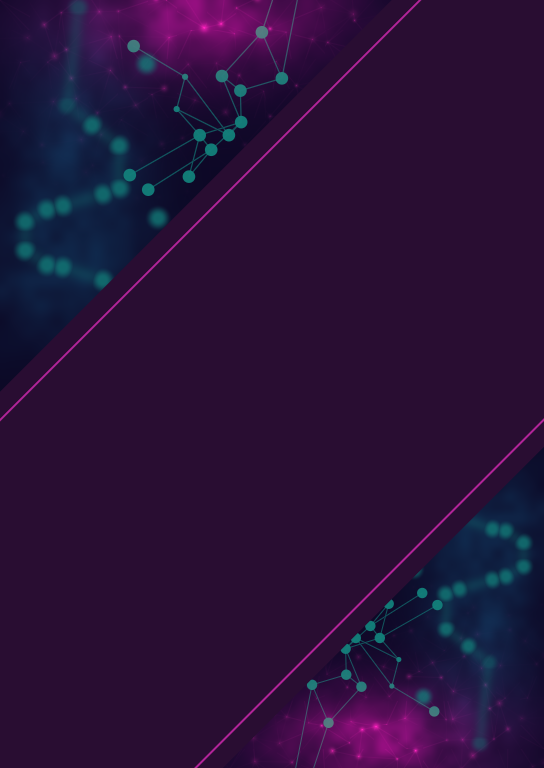
This background is drawn by a Shadertoy shader. Its source:

```glsl
// Plum page with two diagonal corner panels, each trimmed by a thin magenta line.
// The panels share one scene: navy haze, blurred teal discs, a pink mesh and
// a crisp node network; the lower panel is that scene turned around and shrunk.

const float ASPECT = 0.7083;
const float PANEL_TOP = 0.510, PANEL_LOW = 1.290;   // x + y at the panel edges
const float LINE_TOP = 0.547, LINE_LOW = 1.2546;    // x + y at the trim lines
const float LINE_HALF = 0.0013;
const vec2 TURN_ORIGIN = vec2(0.7089, 0.9758);
const float TURN_SCALE = 0.8245;
const float NODE_RADIUS = 0.0082, JOINT_RADIUS = 0.004, LINK_HALF = 0.0008;
const float MESH_CELLS = 26.0;
const vec2 PINK_CENTER = vec2(0.265, 0.018), PINK_SIZE = vec2(0.155, 0.072);

const vec3 PLUM = vec3(0.160, 0.050, 0.195);
const vec3 MAGENTA = vec3(0.70, 0.14, 0.60);
const vec3 NAVY = vec3(0.045, 0.030, 0.145);
const vec3 HAZE = vec3(0.02, 0.17, 0.20);
const vec3 TEAL = vec3(0.07, 0.50, 0.48);
const vec3 PINK = vec3(0.38, 0.02, 0.25);
const vec3 SPARK = vec3(0.75, 0.12, 0.45);

const int NODE_COUNT = 14;
const vec2 NODES[NODE_COUNT] = vec2[NODE_COUNT](
    vec2(.174, .060), vec2(.241, .100), vec2(.230, .142), vec2(.289, .099),
    vec2(.313, .118), vec2(.367, .102), vec2(.341, .042), vec2(.314, .159),
    vec2(.298, .176), vec2(.260, .176), vec2(.275, .195), vec2(.246, .230),
    vec2(.169, .228), vec2(.193, .247));
// Each node joins two others; its own index means no second link.
const int LINK_A[NODE_COUNT] = int[NODE_COUNT](1, 2, 9, 4, 5, 6, 3, 4, 1, 7, 9, 10, 9, 10);
const int LINK_B[NODE_COUNT] = int[NODE_COUNT](0, 1, 8, 3, 4, 5, 6, 3, 7, 9, 7, 9, 12, 13);

const int BLUR_COUNT = 15, CHAIN_END = 12;
const vec2 BLURS[BLUR_COUNT] = vec2[BLUR_COUNT](
    vec2(.102, .010), vec2(.088, .137), vec2(.120, .163), vec2(.155, .190),
    vec2(.156, .245), vec2(.134, .253), vec2(.082, .268), vec2(.061, .273),
    vec2(.033, .289), vec2(.033, .326), vec2(.061, .345), vec2(.082, .348),
    vec2(.134, .365), vec2(.206, .284), vec2(.191, .083));

vec2 hash2(vec2 cell) {
    vec3 h = fract(cell.xyx * vec3(0.1031, 0.1030, 0.0973));
    h += dot(h, h.yzx + 33.33);
    return fract((h.xx + h.yz) * h.zy);
}

float noise(vec2 p) {
    vec2 c = floor(p), f = fract(p);
    f = f * f * (3.0 - 2.0 * f);
    vec2 e = vec2(0, 1);
    return mix(mix(hash2(c).x, hash2(c + e.yx).x, f.x),
               mix(hash2(c + e).x, hash2(c + e.yy).x, f.x), f.y);
}

float segment(vec2 p, vec2 a, vec2 b) {
    vec2 pa = p - a, ba = b - a;
    return length(pa - ba * clamp(dot(pa, ba) / max(dot(ba, ba), 1e-6), 0.0, 1.0));
}

float cover(float d, float aa) { return clamp(0.5 - d / aa, 0.0, 1.0); }

float bell(vec2 d) { return exp(-dot(d, d)); }

// x: fine links, y: glowing points of a jittered grid
vec2 mesh(vec2 p, float aa) {
    vec2 g = p * MESH_CELLS, c = floor(g), home = c + hash2(c), m = vec2(0);
    for (int k = 0; k < 9; k++) {
        vec2 cell = c + vec2(k % 3 - 1, k / 3 - 1), h = hash2(cell);
        float d = segment(g, home, cell + h) / MESH_CELLS;
        m.x += cover(d - 0.0004, aa * 1.5) * h.y;
        m.y += bell((g - cell - h) / (0.06 + 0.09 * h.x)) * h.y;
    }
    return m;
}

vec3 scene(vec2 q, float aa) {
    float pink = bell((q - PINK_CENTER) / PINK_SIZE);
    float fringe = bell((q - PINK_CENTER) / (PINK_SIZE * 1.8));
    float mottle = noise(q * 24.0) * 0.6 + noise(q * 55.0) * 0.4;

    // Haze and distant soft discs
    float haze = 0.75 * bell((q - vec2(.105, .20)) / vec2(.085, .17))
               + 0.45 * bell((q - vec2(.06, .36)) / vec2(.12, .09));
    vec3 col = NAVY + HAZE * haze * (0.35 + 0.9 * mottle);
    col += PINK * (pink * (0.45 + 0.9 * mottle) + 0.22 * fringe);

    // Blurred chain and discs
    float chain = 0.0, discs = 0.0;
    for (int i = 0; i < BLUR_COUNT; i++) {
        float d = length(q - BLURS[i]);
        float weight = i < 2 ? 0.4 : 0.75;
        discs = max(discs, weight * (1.0 - smoothstep(0.004, 0.018, d)));
        if (i < CHAIN_END) {
            float s = segment(q, BLURS[i], BLURS[i + 1]) / 0.010;
            chain = max(chain, exp(-s * s));
        }
    }
    col = mix(col, TEAL, max(discs, 0.23 * chain));

    // Pink mesh and sparks
    vec2 web = mesh(q, aa);
    col += SPARK * (web.x * 0.13 + web.y * 0.5) * fringe;

    // Crisp links, then nodes
    float links = min(segment(q, NODES[5], vec2(.395, -.04)),
                      segment(q, NODES[6], vec2(.368, -.04)));
    float nodes = 1.0;
    for (int i = 0; i < NODE_COUNT; i++) {
        vec2 n = NODES[i];
        links = min(links, min(segment(q, n, NODES[LINK_A[i]]), segment(q, n, NODES[LINK_B[i]])));
        bool joint = i == 1 || i == 2;
        nodes = min(nodes, length(q - n) - (joint ? JOINT_RADIUS : NODE_RADIUS));
    }
    vec3 ink = mix(TEAL, vec3(0.52, 0.50, 0.53), 0.8 * pink);
    col = mix(col, ink, 0.65 * cover(links - LINK_HALF, aa));
    return mix(col, ink, 0.95 * cover(nodes, aa));
}

void mainImage(out vec4 fragColor, in vec2 fragCoord) {
    vec2 uv = fragCoord / iResolution.xy;
    vec2 p = vec2(uv.x * ASPECT, 1.0 - uv.y);   // y runs down from the top
    float aa = 1.0 / iResolution.y, diagonal = p.x + p.y;

    // Choose the corner's scene space
    bool upper = diagonal < 0.5 * (LINE_TOP + LINE_LOW);
    vec2 q = upper ? p : (TURN_ORIGIN - p) / TURN_SCALE;
    float panel = (upper ? diagonal - PANEL_TOP : PANEL_LOW - diagonal) * 0.7071;
    float trim = abs(diagonal - (upper ? LINE_TOP : LINE_LOW)) * 0.7071 - LINE_HALF;

    vec3 col = PLUM;
    if (panel < aa) col = mix(PLUM, scene(q, upper ? aa : aa / TURN_SCALE), cover(panel, aa));
    col = mix(col, MAGENTA, cover(trim, aa));
    fragColor = vec4(col, 1.0);
}
```
